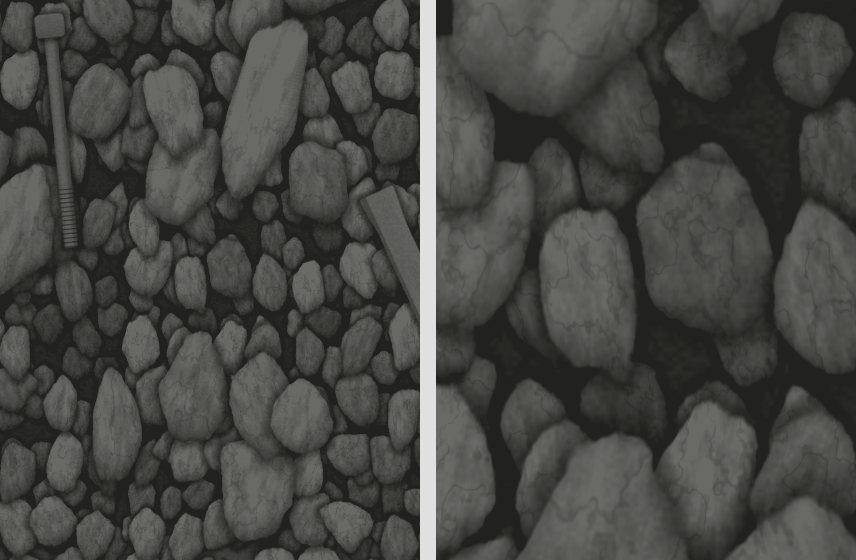
Left: the whole. Right: its middle third, enlarged.
Reproduce this texture procedurally as a WebGL 1 fragment shader.

```glsl
precision highp float;
uniform vec2 u_resolution;

#define GAP_TONE 0.15
#define TOP_TONE 0.41
#define CONTACT_SHADOW 0.55
#define LIGHT vec2(-0.35, 0.85)
#define RELIEF 0.24
#define ROUGHNESS 0.28
#define EDGE 0.0025
#define GRAIN 0.035

float hash(vec2 v) {
  return fract(sin(dot(v, vec2(127.1, 311.7))) * 43758.545);
}

float noise(vec2 v) {
  vec2 i = floor(v), f = fract(v);
  f = f * f * (3.0 - 2.0 * f);
  return mix(mix(hash(i), hash(i + vec2(1.0, 0.0)), f.x),
             mix(hash(i + vec2(0.0, 1.0)), hash(i + 1.0), f.x), f.y);
}

float fbm(vec2 v) {
  float sum = 0.0, amp = 0.5;
  for (int i = 0; i < 4; i++) {
    sum += amp * noise(v);
    v = v * 2.1 + 7.3;
    amp *= 0.5;
  }
  return sum / 0.9375;
}

// Coordinates of v in a frame whose y axis leans right by angle a
vec2 lean(vec2 v, float a) {
  float c = cos(a), s = sin(a);
  return vec2(c * v.x - s * v.y, s * v.x + c * v.y);
}

float box(vec2 p, vec2 halfSize, float radius) {
  vec2 d = abs(p) - halfSize + radius;
  return length(max(d, 0.0)) + min(max(d.x, d.y), 0.0) - radius;
}

// Rounded random polygon, lit by its facets, with a shadow around it
void stone(inout float tone, vec2 p, vec2 size, float tilt, float seed, float albedo) {
  vec2 q = lean(p, tilt) / size;
  if (dot(q, q) > 4.0) return;
  vec2 offset = vec2(seed * 37.0, seed * 91.0);
  float bumps = fbm(q * 2.2 + offset);
  vec2 r = q * (1.0 + ROUGHNESS * (bumps - 0.5));

  float sum = 0.0;
  vec2 facing = vec2(0.0);
  for (int i = 0; i < 7; i++) {
    float k = float(i);
    float a = (k + 0.7 * hash(vec2(seed, k))) * 0.8976;
    vec2 n = vec2(cos(a), sin(a));
    float reach = mix(0.72, 1.0, hash(vec2(k + 9.0, seed)));
    float w = pow(max(dot(r, n) / reach, 0.0), 8.0);
    sum += w;
    facing += w * n;
  }
  float d = pow(sum, 0.125);
  facing /= sum + 0.0001;

  // Streaks run along the stone, cracks follow a noise contour
  float streaks = fbm(vec2(q.x * 6.0, q.y * 3.0) + offset + 5.0);
  float crack = 1.0 - smoothstep(0.0, 0.05, abs(bumps - 0.47));
  float shade = 1.0 + RELIEF * dot(facing, lean(LIGHT, tilt)) * smoothstep(0.3, 1.0, d);
  shade -= 0.28 * pow(min(d, 1.0), 7.0);
  shade *= 0.78 + 0.44 * streaks;
  shade *= 1.0 - 0.13 * crack;

  float soft = EDGE / min(size.x, size.y);
  tone *= mix(CONTACT_SHADOW, 1.0, smoothstep(0.95, 1.35, d));
  tone = mix(tone, albedo * shade, 1.0 - smoothstep(1.0 - soft, 1.0 + soft, d));
}

// Jittered grid of stones, always stacked in the same order
void layer(inout float tone, vec2 p, vec2 cell, float id, float share, vec2 albedo) {
  vec2 home = floor(p / cell);
  for (int j = -1; j <= 1; j++) {
    for (int i = -1; i <= 1; i++) {
      vec2 c = home + vec2(float(i), float(j));
      float seed = hash(c + id * 17.0);
      if (hash(c + id * 5.0 + 40.0) < share) {
        vec2 rnd = vec2(hash(c + id + 3.3), hash(c + id + 8.7));
        vec2 center = (c + 0.25 + 0.5 * rnd) * cell;
        vec2 size = cell * mix(vec2(0.43), vec2(0.62), rnd.yx);
        float tilt = (hash(c + id + 21.0) - 0.45) * 0.8;
        stone(tone, p - center, size, tilt, seed, mix(albedo.x, albedo.y, hash(c + id + 55.0)));
      }
    }
  }
}

// Flat object laid over the stones, with a soft shadow
void overlay(inout float tone, float d, float shade) {
  tone *= mix(CONTACT_SHADOW, 1.0, smoothstep(0.0, 0.02, d));
  tone = mix(tone, shade, 1.0 - smoothstep(-EDGE, EDGE, d));
}

void main() {
  vec2 p = gl_FragCoord.xy / u_resolution.x;
  float tone = GAP_TONE + 0.09 * smoothstep(0.12, 0.0, p.y);

  // Stones from small and dark to large and pale
  layer(tone, p, vec2(0.075, 0.1), 1.0, 0.95, vec2(0.23, 0.33));
  layer(tone, p, vec2(0.1, 0.15), 2.0, 0.82, vec2(0.29, 0.41));
  layer(tone, p, vec2(0.17, 0.25), 3.0, 0.32, vec2(0.33, 0.41));

  // Pale plate and long slab
  stone(tone, p - vec2(0.03, 0.79), vec2(0.1, 0.17), 0.25, 0.37, 0.39);
  stone(tone, p - vec2(0.634, 1.08), vec2(0.1, 0.25), 0.3, 0.62, 0.42);

  // Bolt with a threaded end
  vec2 b = lean(p - vec2(0.144, 1.008), -0.098);
  float thread = smoothstep(0.2, 0.5, abs(fract(b.y * 95.0) - 0.5));
  float metal = 0.36 - 0.1 * smoothstep(0.003, 0.017, abs(b.x + 0.003));
  metal *= 1.0 - 0.4 * thread * smoothstep(-0.11, -0.13, b.y);
  overlay(tone, box(b, vec2(0.016, 0.265), 0.004), metal);
  vec2 head = b - vec2(0.0, 0.265);
  overlay(tone, box(head, vec2(0.035, 0.028), 0.012), 0.33 + 1.2 * head.y);

  // Smooth beam with a flared end
  vec2 m = lean(p - vec2(1.02, 0.602), -0.43);
  float flare = 0.036 + 0.008 * smoothstep(0.2, 0.3, m.y);
  float face = 0.37 - 0.1 * smoothstep(-0.024, -0.03, m.x);
  face *= 0.92 + 0.16 * fbm(m * vec2(60.0, 8.0));
  overlay(tone, box(m, vec2(flare, 0.3), 0.004), face);

  tone += GRAIN * (noise(p * 260.0) - 0.5);
  tone = clamp(tone, 0.13, TOP_TONE);
  gl_FragColor = vec4(tone, tone, tone - 0.01, 1.0);
}
```
